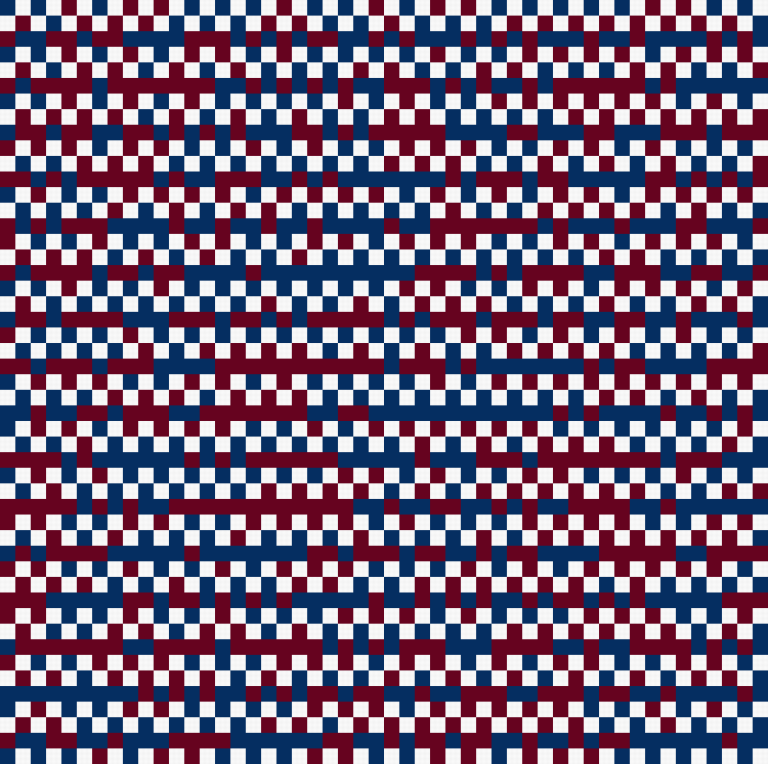
Give the GLSL for this pattern, as a WebGL 1 fragment shader.

```glsl
precision highp float;
// Woven mosaic: checkered double rows of white parted by solid rows of random red and blue cells.
uniform vec2 u_resolution;

#define GRID vec2(50.0, 49.0)
#define RED vec3(0.40, 0.01, 0.12)
#define BLUE vec3(0.02, 0.18, 0.38)
#define WHITE vec3(0.965, 0.965, 0.965)
#define RED_SHARE 0.515
#define RUN_LENGTH 5.0
#define RUN_CHANCE 0.28
#define THREAD_SHADE 0.012

float hash(vec2 p) {
    vec3 q = fract(vec3(p.xyx) * 0.1031);
    q += dot(q, q.yzx + 33.33);
    return fract((q.x + q.y) * q.z);
}

// Rows cycle in threes: white on odd columns, no white, white on even columns.
bool isWhite(vec2 cell) {
    float phase = mod(cell.y, 3.0);
    float odd = mod(cell.x, 2.0);
    return (phase < 0.5 && odd > 0.5) || (phase > 1.5 && odd < 0.5);
}

// Mostly independent cells, some of which share the colour of a longer run.
vec3 dyedColor(vec2 cell) {
    float shift = floor(hash(vec2(cell.y, 71.0)) * RUN_LENGTH);
    vec2 run = vec2(floor((cell.x + shift) / RUN_LENGTH), cell.y);
    bool inRun = hash(cell + 211.0) < RUN_CHANCE;
    float pick = inRun ? hash(run + 137.0) : hash(cell + 19.0);
    return pick < RED_SHARE ? RED : BLUE;
}

vec3 cellColor(vec2 cell, float shade) {
    return isWhite(cell) ? WHITE - shade : dyedColor(cell);
}

void main() {
    vec2 p = gl_FragCoord.xy / u_resolution * GRID;
    vec2 pixel = GRID / u_resolution;

    // Faint thread lines inside the white cells
    vec2 thread = 0.5 + 0.5 * cos(fract(p) * 6.28318 * 3.0);
    float shade = THREAD_SHADE * (thread.x + thread.y - 1.0);

    // Box-filtered blend of the four cells around the nearest corner
    vec2 corner = floor(p + 0.5);
    vec2 t = clamp((p - corner) / pixel + 0.5, 0.0, 1.0);
    vec3 below = mix(cellColor(corner - 1.0, shade),
                     cellColor(corner - vec2(0.0, 1.0), shade), t.x);
    vec3 above = mix(cellColor(corner - vec2(1.0, 0.0), shade),
                     cellColor(corner, shade), t.x);
    gl_FragColor = vec4(mix(below, above, t.y), 1.0);
}
```
